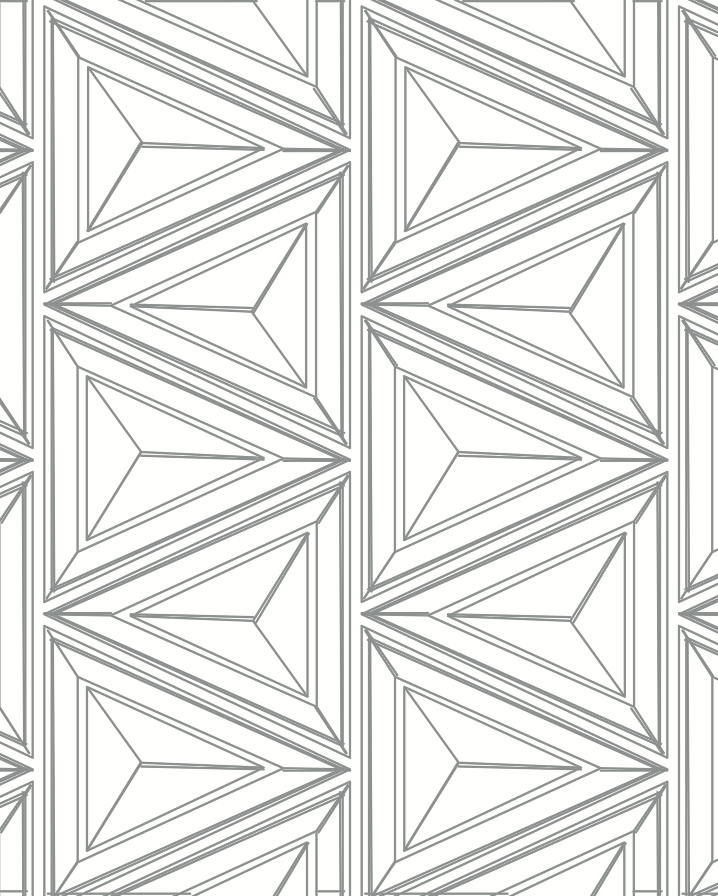
Give the GLSL for this pattern, as a WebGL 1 fragment shader.

```glsl
precision highp float;
// Interlocking bevelled triangle panels, outlined in thin doubled grey strokes on white.

uniform vec2 u_resolution;

#define UNITS 768.0                     // drawing units per canvas height
#define CELL vec2(272.0, 265.5)         // size of one repeat
#define ORIGIN vec2(38.0, -4.5)         // top left of the first repeat
#define TIP vec2(262.0, 133.0)          // apex of a panel within its cell
#define HALF_WIDTH 1.0                  // half of the stroke width
#define WEAR 1.0                        // drift of strokes between repeats
#define PAPER vec3(1.0, 1.0, 0.992)
#define INK vec3(0.55, 0.57, 0.56)

float hash(vec2 p) {
  return fract(sin(dot(p, vec2(127.1, 311.7))) * 43758.5453);
}

float segment(vec2 p, vec2 a, vec2 b) {
  vec2 d = b - a;
  return length(p - a - d * clamp(dot(p - a, d) / dot(d, d), 0.0, 1.0));
}

// Two strokes that start a gap apart and draw closer toward b
float doubled(vec2 p, vec2 a, vec2 b, float gap) {
  vec2 d = normalize(b - a);
  vec2 side = vec2(-d.y, d.x) * gap;
  return min(segment(p, a, b), segment(p, a + side, b + 0.45 * side));
}

float triangle(vec2 p, vec2 a, vec2 b, vec2 c) {
  return min(segment(p, a, b), min(segment(p, b, c), segment(p, c, a)));
}

// Distance to the strokes of the right-pointing panel in the repeating grid
float panel(vec2 p, float salt) {
  vec2 shifted = p + vec2(4.0, 0.0);
  vec2 id = floor(shifted / CELL);
  vec2 q = shifted - id * CELL - vec2(4.0, 0.0);
  vec2 row = vec2(id.y, salt);
  float r1 = hash(row + 1.3);
  float r2 = hash(row + 4.7);
  float r3 = hash(row + 8.1);
  float r4 = hash(row + vec2(2.9, id.x));
  vec2 drift = WEAR * (vec2(r1, r2) - 0.5) * 2.0;

  // Outer edge, and the doubled edge just inside it
  float d = triangle(q, vec2(0.0, 10.0), vec2(0.0, 255.0), TIP);
  vec2 top = vec2(6.3, 20.0);
  vec2 low = vec2(6.3, 246.0);
  vec2 end = TIP - vec2(5.0, 0.0);
  d = min(d, doubled(q, low, top, 2.2));
  d = min(d, doubled(q, top, end, 1.6 + 1.8 * r1));
  d = min(d, doubled(q, low, end, -1.6 - 1.8 * r2));

  // Bevel, with mitres running out to the corners
  vec2 bevelTop = vec2(28.7, 53.5) + 0.5 * drift;
  vec2 bevelLow = vec2(28.7, 212.5) + 0.5 * drift;
  vec2 bevelTip = vec2(205.0, 132.0);
  d = min(d, triangle(q, bevelTop, bevelLow, bevelTip));
  d = min(d, doubled(q, bevelTop, vec2(3.0, 14.0), 3.0 * r4));
  d = min(d, doubled(q, bevelLow, vec2(2.0, 252.0), 3.0 * r3));
  d = min(d, doubled(q, bevelTip, TIP, 2.0));

  // Inner pyramid and its three ridges
  vec2 innerTop = vec2(36.8, 62.0) + drift;
  vec2 innerLow = vec2(36.8, 202.5) + drift;
  vec2 innerTip = vec2(188.0, 131.5);
  vec2 peak = vec2(83.5, 127.0) + drift;
  d = min(d, triangle(q, innerTop, innerLow, innerTip));
  d = min(d, segment(q, peak, innerTop));
  d = min(d, doubled(q, peak, innerLow, 4.0 * r3));
  return min(d, doubled(q, peak, innerTip, 3.2));
}

// Short strokes closing the shapes cut by the top and bottom of the canvas
float trim(vec2 p) {
  float x = mod(p.x - ORIGIN.x, CELL.x);
  vec2 t = vec2(x, p.y - 1.0);
  vec2 b = vec2(x, p.y - UNITS + 3.0);
  float d = min(segment(t, vec2(87.0, 0.0), vec2(182.0, 0.0)),
                segment(t, vec2(233.0, 0.0), vec2(257.0, 0.0)));
  d = min(d, segment(b, vec2(3.0, 1.0), vec2(125.0, 1.0)));
  return min(d, segment(b, vec2(233.0, -1.0), vec2(257.0, -1.0)));
}

void main() {
  vec2 p = vec2(gl_FragCoord.x, u_resolution.y - gl_FragCoord.y) * UNITS / u_resolution.y;
  vec2 g = p - ORIGIN;

  // The second panel is the first one turned half a revolution
  float d = min(panel(g, 0.0), panel(TIP - g, 17.0));
  d = min(d, trim(p));

  float soft = 0.6 * UNITS / u_resolution.y;
  float ink = 1.0 - smoothstep(HALF_WIDTH - soft, HALF_WIDTH + soft, d);
  gl_FragColor = vec4(mix(PAPER, INK, ink), 1.0);
}
```
